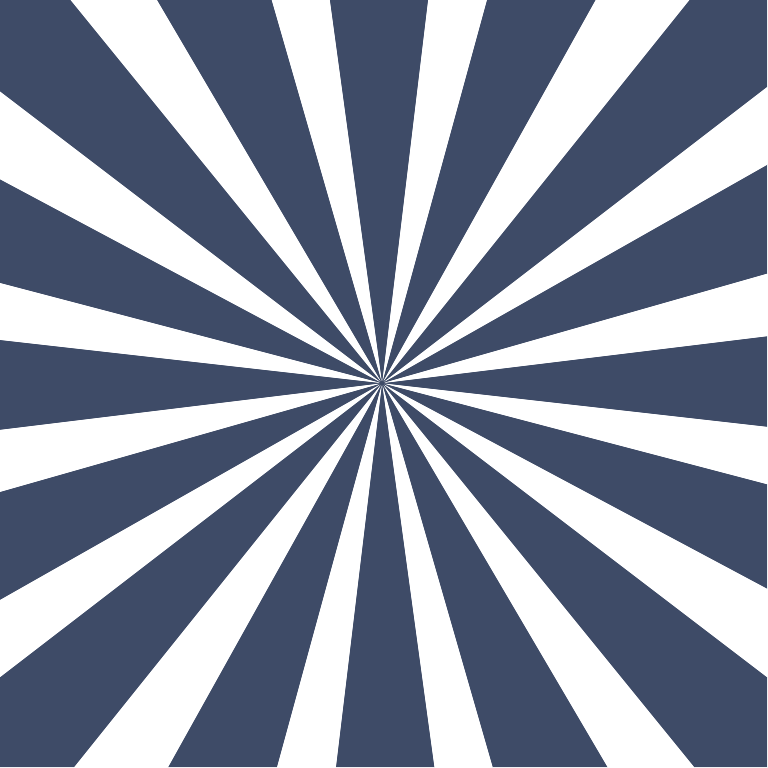
Write a three.js fragment shader that draws this background.

```glsl
// Sunburst of sixteen white rays spreading over slate blue from near the centre.
varying vec2 vUv;

const float PI = 3.14159265;

// Direction of a ray's axis in degrees, with a slight diagonal skew
float rayAxis(float index) {
  float even = 22.5 * index + 11.25;
  return even + 0.42 - 0.65 * sin(radians(2.0 * even));
}

// Angular width of a ray in degrees, gently uneven around the half turn
float rayWidth(float index) {
  float turn = index * PI;
  return 8.7 + 0.34 * cos(turn) - 0.41 * cos(turn * 0.5)
       + 0.35 * cos(turn * 0.75 + 0.48);
}

void main() {
  vec3 slate = vec3(0.243, 0.294, 0.404);
  vec3 white = vec3(1.0);
  float pixel = max(fwidth(vUv.x), 0.0001);

  // Polar position around the hub
  vec2 p = vUv - vec2(0.4975, 0.501);
  float radius = length(p);
  float angle = radius > 0.0 ? mod(degrees(atan(p.y, p.x)), 360.0) : 0.0;

  // Signed distance to the edge of the ray in this sector
  float index = floor(angle / 22.5);
  float offAxis = abs(angle - rayAxis(index));
  float edge = radius * sin(radians(offAxis - 0.5 * rayWidth(index)));
  float ray = 1.0 - smoothstep(-0.5 * pixel, 0.5 * pixel, edge);

  // Small dark hub where the rays converge
  ray *= smoothstep(0.002, 0.006, radius);

  // Hairline white border along the right and bottom
  float borderDistance = min(1.0 - vUv.x, vUv.y);
  float border = clamp((0.0012 - borderDistance) / pixel + 0.5, 0.0, 1.0);

  gl_FragColor = vec4(mix(slate, white, max(ray, border)), 1.0);
}
```
